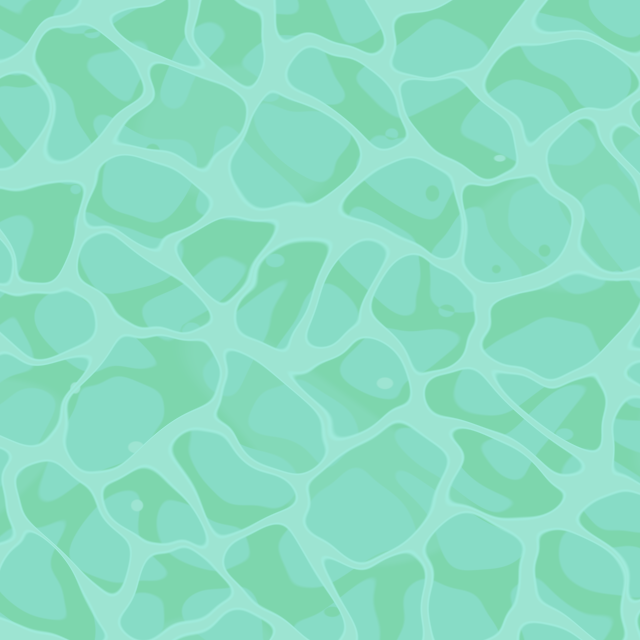
A Shadertoy shader for this texture:

```glsl
// Cartoon pool water: a pale web of caustic light over aqua, with green shadow bands.
// Both webs are rounded cellular borders bent by layered sines; the shadow is a
// shifted, wider copy. A few small bubbles are scattered on top.

const vec3 AQUA   = vec3(0.530, 0.862, 0.775);
const vec3 SHADOW = vec3(0.490, 0.838, 0.680);
const vec3 SHADOW_SOFT = vec3(0.515, 0.850, 0.722);
const vec3 LIGHT  = vec3(0.615, 0.895, 0.822);
const vec3 RIM    = vec3(0.625, 0.920, 0.860);

const vec2  CELLS = vec2(6.0, 6.8);          // web cells across the canvas
const vec2  SHADOW_SHIFT = vec2(0.34, 0.45); // in cells
const float LIGHT_WIDTH  = 0.050;            // half widths, in cells
const float SHADOW_WIDTH = 0.085;
const float JITTER = 0.82;
const float EDGE = 0.012;                    // edge softness, in cells
const float BUBBLE_GRID = 11.0;
const float BUBBLE_SHARE = 0.17;

vec2 hash2(vec2 p) {
    vec3 h = fract(vec3(p.xyx) * vec3(0.1031, 0.1030, 0.0973));
    h += dot(h, h.yzx + 33.33);
    return fract((h.xx + h.yz) * h.zy);
}

// Bends straight borders into wavy, hand-drawn ones
vec2 bend(vec2 p, float phase) {
    p += 0.17 * sin(p.yx * vec2(2.3, 2.7) + 0.8 * p + phase);
    p += 0.075 * sin(p.yx * vec2(5.3, 4.7) - 1.3 * p + 2.0 * phase + 1.0);
    p += 0.022 * sin(p.yx * vec2(11.0, 12.3) + 2.1 * p + phase);
    return p;
}

// Slow variation in -1..1
float sway(vec2 p) {
    return 0.5 * sin(1.9 * p.x + 1.4 * sin(1.3 * p.y))
         + 0.5 * sin(2.3 * p.y - 1.6 * sin(1.1 * p.x) + 2.0);
}

vec2 cellPoint(vec2 cell) {
    return cell + 0.5 + JITTER * (hash2(cell + 17.0) - 0.5);
}

// Distance to the cell borders, with corners rounded by a soft minimum
float webDistance(vec2 p, float sharpness) {
    vec2 base = floor(p);
    vec2 nearest = vec2(0.0);
    float best = 1e3;
    for (int y = -1; y <= 1; y++)
    for (int x = -1; x <= 1; x++) {
        vec2 r = cellPoint(base + vec2(x, y)) - p;
        float d = dot(r, r);
        if (d < best) { best = d; nearest = r; }
    }
    float sum = 0.0;
    for (int y = -2; y <= 2; y++)
    for (int x = -2; x <= 2; x++) {
        vec2 r = cellPoint(base + vec2(x, y)) - p;
        vec2 across = r - nearest;
        if (dot(across, across) > 1e-4)
            sum += exp(-sharpness * dot(0.5 * (r + nearest), normalize(across)));
    }
    return -log(sum) / sharpness;
}

// x: mask of a random oval bubble, y: its random kind
vec2 bubble(vec2 uv) {
    vec2 p = uv * BUBBLE_GRID;
    vec2 cell = floor(p);
    vec2 pick = hash2(cell + 71.0);
    vec2 shape = hash2(cell + 133.0);
    vec2 d = p - cell - 0.5 - 0.5 * (hash2(cell + 5.0) - 0.5);
    d *= vec2(mix(0.75, 1.1, shape.x), mix(1.3, 0.9, shape.x));
    float radius = mix(0.07, 0.14, shape.y);
    float mask = 1.0 - smoothstep(-0.02, 0.02, length(d) - radius);
    return vec2(mask * step(pick.x, BUBBLE_SHARE), pick.y);
}

void mainImage(out vec4 fragColor, in vec2 fragCoord) {
    vec2 uv = fragCoord / iResolution.y;
    vec2 p = uv * CELLS + 3.0;

    // Green shadow bands, with a softer tone in places
    vec2 shadowPos = bend(p + SHADOW_SHIFT, 0.9);
    float shadowDepth = SHADOW_WIDTH * (1.0 + 0.5 * sway(p * 1.3 + 4.0))
                      - webDistance(shadowPos, 10.0);
    float shadow = smoothstep(-EDGE, EDGE, shadowDepth);
    float soft = smoothstep(0.25, 0.4, sway(p * 0.9 + 9.0));
    vec3 color = mix(AQUA, mix(SHADOW, SHADOW_SOFT, soft), shadow);

    // Bubbles: pale, or swapping the water and shadow tones
    vec2 drop = bubble(uv);
    vec3 dropColor = drop.y < 0.5 ? LIGHT : mix(SHADOW, AQUA, shadow);
    color = mix(color, dropColor, drop.x);

    // Pale light web with a brighter rim
    float lightDepth = LIGHT_WIDTH * (1.0 + 0.65 * sway(p * 1.7))
                     - webDistance(bend(p, 0.0), 13.0);
    float rim = 1.0 - smoothstep(0.012, 0.032, lightDepth);
    vec3 lightColor = mix(LIGHT, RIM, rim);
    color = mix(color, lightColor, smoothstep(-EDGE, EDGE, lightDepth));

    fragColor = vec4(color, 1.0);
}
```
